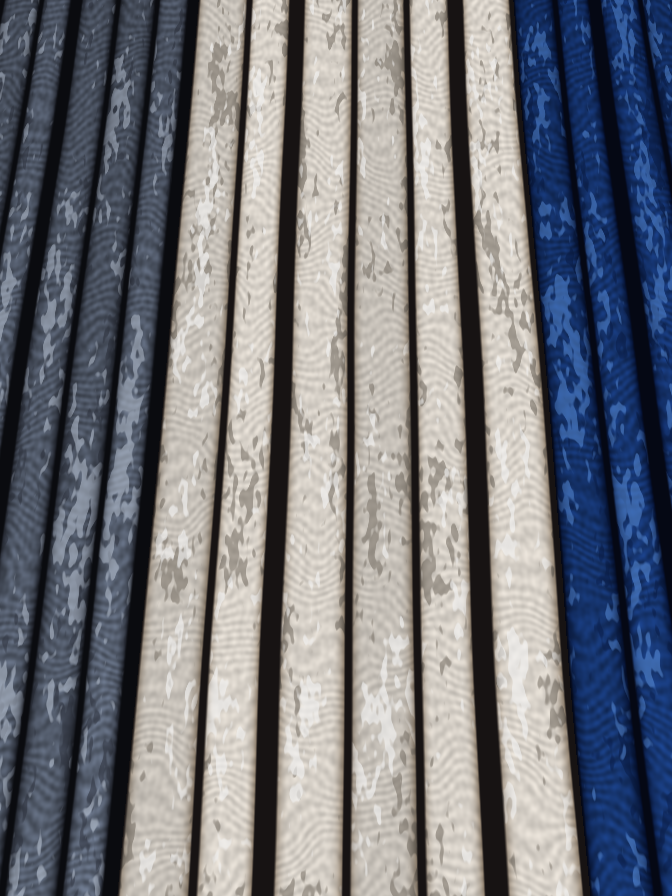
Give the GLSL for this texture, as a WebGL 1 fragment shader.

```glsl
precision highp float;

uniform vec2 u_resolution;

struct Cloth {
  vec3 lit;
  vec3 shade;
  vec3 foil;
  vec3 worn;
  vec3 gap;
};

const float CREAM_LEFT = -0.26;
const float CREAM_RIGHT = 0.21;

vec2 hashGradient(vec2 cell) {
  float a = fract(sin(dot(cell, vec2(127.1, 311.7))) * 43758.5) * 6.2832;
  return vec2(cos(a), sin(a));
}

float gradientNoise(vec2 p) {
  vec2 i = floor(p);
  vec2 f = p - i;
  vec2 w = f * f * f * (f * (f * 6.0 - 15.0) + 10.0);
  vec2 e = vec2(0.0, 1.0);
  float low = mix(dot(hashGradient(i), f),
                  dot(hashGradient(i + e.yx), f - e.yx), w.x);
  float high = mix(dot(hashGradient(i + e), f - e),
                   dot(hashGradient(i + e.yy), f - e.yy), w.x);
  return mix(low, high, w.y);
}

Cloth clothAt(float u) {
  if (u < CREAM_LEFT)
    return Cloth(vec3(0.37, 0.41, 0.48), vec3(0.10, 0.11, 0.14),
                 vec3(0.70, 0.74, 0.80), vec3(0.20, 0.22, 0.27), vec3(0.04, 0.045, 0.06));
  if (u < CREAM_RIGHT)
    return Cloth(vec3(0.86, 0.835, 0.80), vec3(0.57, 0.51, 0.44),
                 vec3(0.95, 0.95, 0.95), vec3(0.48, 0.45, 0.41), vec3(0.09, 0.075, 0.075));
  return Cloth(vec3(0.10, 0.24, 0.50), vec3(0.02, 0.07, 0.20),
               vec3(0.33, 0.53, 0.82), vec3(0.04, 0.12, 0.30), vec3(0.02, 0.03, 0.08));
}

// Returns fold index, position across the fold and fold pitch
vec3 foldAt(float u) {
  float pitch = (CREAM_RIGHT - CREAM_LEFT) / 6.0;
  float start = CREAM_LEFT;
  float first = 0.0;
  if (u < CREAM_LEFT) {
    pitch = 0.058;
    first = -1.0;
  } else if (u > CREAM_RIGHT) {
    pitch = 0.063;
    start = CREAM_RIGHT;
    first = 6.0;
  }
  float x = (u - start) / pitch;
  return vec3(floor(x) + first, fract(x), pitch);
}

// Fingerprint-like ridges mixed with a pebbled grain
float weave(vec2 q) {
  float swirl = 4.0 * gradientNoise(q * vec2(17.0, 11.0));
  float ridges = sin(6.2832 * (q.y * 75.0 + swirl));
  return 0.45 * ridges + gradientNoise(q * vec2(150.0, 115.0));
}

// Ragged patches stretched along the folds
float patches(vec2 q, float threshold) {
  float n = 0.7 * gradientNoise(q * vec2(22.0, 4.0))
          + 0.6 * gradientNoise(q * vec2(60.0, 17.0))
          + 0.6 * gradientNoise(q * vec2(150.0, 60.0));
  return smoothstep(threshold, threshold + 0.16, n);
}

void main() {
  vec2 p = gl_FragCoord.xy / u_resolution.x;
  float down = 1.0 - gl_FragCoord.y / u_resolution.y;

  // Folds fan out towards the viewer
  float spread = 0.46 + 0.25 * max(p.x - 0.555, 0.0);
  float scale = 1.0 + spread * down;
  float along = 1.333 * log(scale) / spread;
  float u = (p.x - 0.555) / scale;
  u += 0.004 * gradientNoise(vec2(u * 7.0, along * 3.0));

  Cloth cloth = clothAt(u);
  vec3 fold = foldAt(u);
  float index = fold.x;
  float isCream = step(CREAM_LEFT, u) * step(u, CREAM_RIGHT);

  // Rounded fold with a dark gap on its right
  float gap = 0.15 + 0.12 * cos(2.1 * (index - 1.0));
  float across = fold.y / (1.0 - gap);
  float side = 2.0 * across - 1.0;
  float curve = sqrt(max(1.0 - side * side, 0.0));
  float blur = 1.2 / (u_resolution.x * scale * fold.z);
  float body = smoothstep(0.0, blur + 0.03, fold.y)
             * (1.0 - smoothstep(1.0 - gap - blur, 1.0 - gap + blur, fold.y));

  // Light, deeper on the dark cloths near the top
  float light = smoothstep(0.15, mix(1.0, 0.85, isCream), curve);
  light *= mix(0.72 + 0.28 * down, 1.0, isCream);
  float tone = 0.95 - 0.05 * cos(2.0 * index + 0.3);
  vec3 color = mix(cloth.shade, cloth.lit, light) * tone;

  // Woven relief, tarnish and foil flecks
  vec2 q = vec2(u + index * 0.37, along);
  color *= 1.0 + mix(0.24, 0.10, isCream) * weave(q);
  float edgeWear = 0.14 * side * side;
  float worn = patches(q + 3.7, 0.27 - edgeWear);
  float foil = patches(q + 9.2, mix(0.17, 0.26, isCream) - 0.05 * down);
  color = mix(color, cloth.worn * (0.6 + 0.4 * light), 0.6 * worn);
  color = mix(color, cloth.foil, 0.65 * foil * (0.25 + 0.75 * light));

  gl_FragColor = vec4(mix(cloth.gap, color, body), 1.0);
}
```
